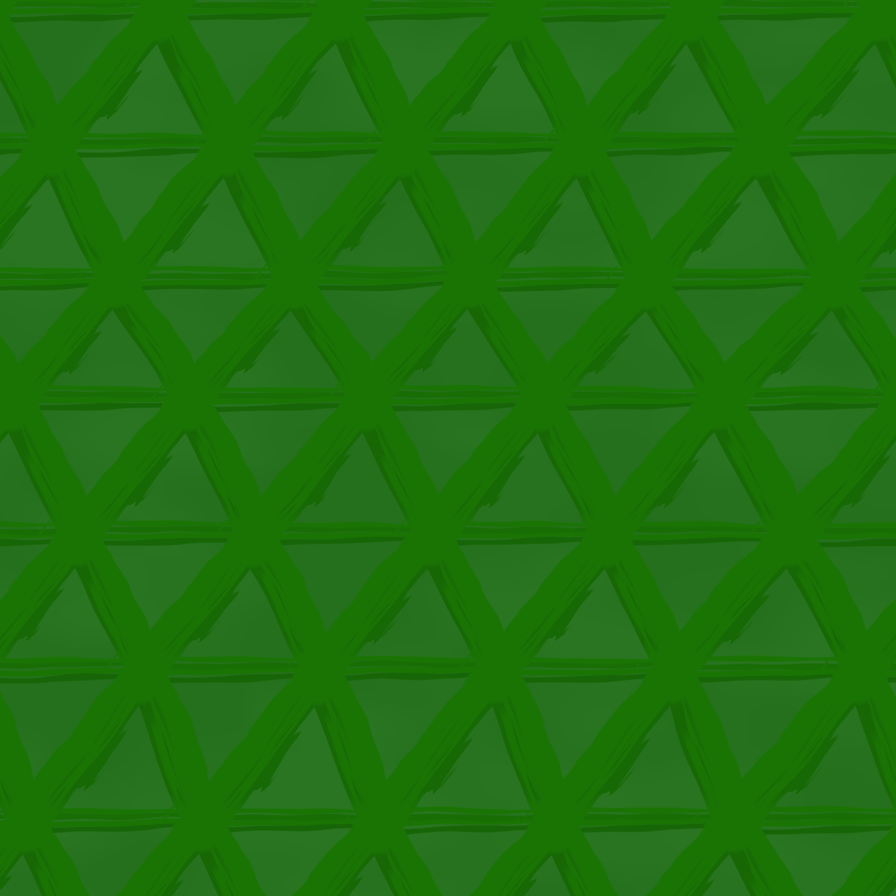
Write a Shadertoy shader that draws this pattern.

```glsl
// Painted triangular trellis: a skewed lattice splits the canvas into rows and
// two diagonals; each segment is a brush stroke with noisy bristle edges,
// dark streaks on its shaded side, and mild variation from segment to segment.

vec2 hash2(vec2 p) {
    p = vec2(dot(p, vec2(127.1, 311.7)), dot(p, vec2(269.5, 183.3)));
    return fract(sin(p) * 43758.5) * 2.0 - 1.0;
}

float gradientNoise(vec2 p) {
    vec2 c = floor(p), f = p - c;
    vec2 u = f * f * f * (f * (f * 6.0 - 15.0) + 10.0);
    vec2 e = vec2(1.0, 0.0);
    float low = mix(dot(hash2(c), f), dot(hash2(c + e), f - e), u.x);
    float high = mix(dot(hash2(c + e.yx), f - e.yx), dot(hash2(c + 1.0), f - 1.0), u.x);
    return mix(low, high, u.y);
}

// Coverage of the span between two edges
float band(float s, float lo, float hi, float soft) {
    return smoothstep(-soft, soft, s - lo) * smoothstep(-soft, soft, hi - s);
}

// Streaks drawn out along t and narrow across s
float bristle(float t, float s, float seed) {
    return gradientNoise(vec2(t * 2.5 + seed, s * 260.0));
}

// Zero at the crossings, one along the middle of a segment
float midSegment(float t) {
    return smoothstep(0.08, 0.26, t) * (1.0 - smoothstep(0.78, 0.96, t));
}

void mainImage(out vec4 fragColor, in vec2 fragCoord) {
    vec2 uv = fragCoord / iResolution.y;
    float soft = 0.9 / iResolution.y;
    vec3 paint = vec3(0.102, 0.455, 0.016);
    vec3 shade = vec3(0.088, 0.395, 0.022);

    // Background wash
    float wash = gradientNoise(uv * vec2(4.0, 6.0) + 3.0)
               + 0.5 * gradientNoise(uv * vec2(9.0, 17.0) + 8.0);
    vec3 col = mix(vec3(0.140, 0.438, 0.108), vec3(0.160, 0.458, 0.132),
                   smoothstep(-0.35, 0.35, wash));

    // Hand-drawn drift of the lattice
    vec2 p = uv;
    float drift = smoothstep(0.694, 0.56, uv.y) * smoothstep(0.089, 0.254, uv.y);
    p -= drift * vec2(0.008, 0.018);
    p.x -= 0.012 * smoothstep(0.78, 0.95, uv.x);
    p += 0.004 * vec2(gradientNoise(uv * 13.0), gradientNoise(uv * 13.0 + 40.0));

    // Lattice coordinates: j counts rows downward, i and k count the diagonals
    float j = (0.990 - p.y) / 0.151;
    float i = (p.x - 0.182 - 0.0732 * j) / 0.197;
    float k = i + j;
    float t = fract(j);

    // Horizontal strokes: four converging bristles, the lowest in shade
    float row = floor(j + 0.5), v = (j - row) * 0.151, along = fract(i);
    for (float b = 3.0; b >= 0.0; b--) {
        vec2 vary = hash2(vec2(floor(i) + b * 7.0, row));
        float centre = mix(-0.012 + 0.008 * b, -0.010 + 0.0052 * b, along) + 0.0014 * vary.x;
        float halfWidth = 0.0037 - 0.0013 * along
                        + 0.0025 * gradientNoise(vec2(along * 4.0 + 0.4 * vary.y, b * 3.3 + 0.5));
        float tone = b > 2.5 ? 1.0 : 0.45 * mod(b, 2.0);
        col = mix(col, mix(paint, shade, tone),
                  band(v, centre - halfWidth, centre + halfWidth, soft));
    }

    // Falling diagonals: rounded right edge, shaded left edge
    float line = floor(i + 0.5), s = (i - line) * 0.177;
    float seed = 0.25 * hash2(vec2(line, floor(j))).x;
    float hair = bristle(t, s, seed);
    float rough = 0.004 * gradientNoise(vec2(t * 7.0 + seed, 2.5));
    float cover = band(s, -0.0215 + 0.004 * hair,
                       0.0205 + 0.005 * sin(3.1416 * t) + rough, soft);
    float streak = smoothstep(-0.05, 0.15, hair) * smoothstep(0.004, -0.007, s);
    streak = max(streak, smoothstep(-0.015, -0.0185, s)) * midSegment(t);
    col = mix(col, mix(paint, shade, 0.8 * streak), cover);

    // Rising diagonals: torn lower right daub and frayed upper left tips
    line = floor(k + 0.5);
    s = (k - line) * 0.152;
    seed = 0.25 * hash2(vec2(line + 31.0, floor(j))).x;
    hair = bristle(t, s, seed + 9.0);
    rough = 0.005 * gradientNoise(vec2(t * 8.0 + seed, 6.5));
    float torn = t + 0.10 * hair + 0.06 * seed;
    float daub = 0.011 * smoothstep(0.35, 0.72, torn) * (1.0 - smoothstep(0.76, 0.80, torn));
    float fray = 0.020 * smoothstep(0.78, 0.88, t) * smoothstep(0.12, 0.3, hair);
    cover = band(s, -0.0215 - fray + rough, 0.0205 + daub + rough + 0.004 * hair, soft);
    streak = smoothstep(0.0, 0.2, hair) * smoothstep(-0.012, 0.012, s);
    streak = max(streak, smoothstep(0.0145, 0.018, s)) * midSegment(t);
    col = mix(col, mix(paint, shade, 0.75 * streak), cover);

    // Solid paint where the strokes cross
    vec2 cross = vec2((i - floor(i + 0.5)) * 0.177, (k - line) * 0.152);
    col = mix(col, paint, smoothstep(0.030, 0.024, length(cross)));

    fragColor = vec4(col, 1.0);
}
```
